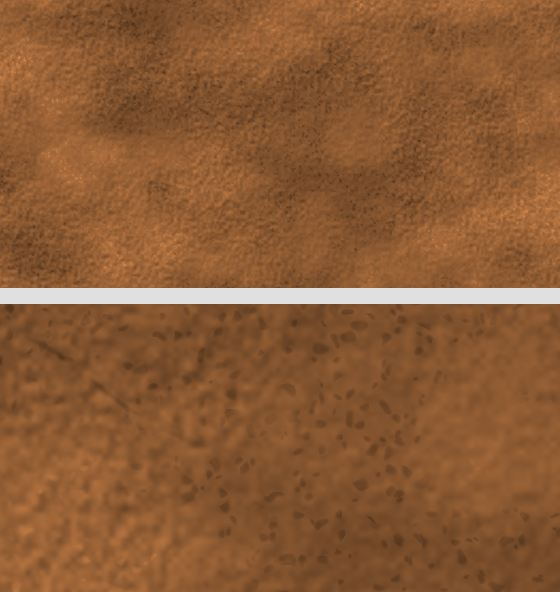
Top, the full canvas; bottom, a detail of the centre.
This texture is drawn by a Shadertoy shader. Its source:

```glsl
// Weathered copper-brown plaster: slanting soft bands and clouds of tone,
// roughened by embossed fine grain, cellular pits and pale flecks,
// then crossed by a few faint, broken scratches.

const vec3  COPPER_HUE     = vec3(1.0, 0.637, 0.352);
const float BASE_TONE      = 0.570;
const float BAND_AMOUNT    = 0.038;
const float CLOUD_AMOUNT   = 0.30;
const float MOTTLE_AMOUNT  = 0.13;
const float GRAIN_AMOUNT   = 0.075;
const float RELIEF_AMOUNT  = 0.085;
const float PIT_DEPTH      = 0.085;
const float FLECK_LIGHT    = 0.095;
const float SCRATCH_DEPTH  = 0.055;
const float SPOT_LIGHT     = 0.07;
const int   SCRATCH_COUNT  = 14;

float hash(vec2 p) {
    vec3 q = fract(p.xyx * 0.1031);
    q += dot(q, q.yzx + 33.33);
    return fract((q.x + q.y) * q.z);
}

vec2 hash2(vec2 p) {
    return vec2(hash(p), hash(p + 57.3));
}

float noise(vec2 p) {
    vec2 i = floor(p), f = fract(p);
    f = f * f * (3.0 - 2.0 * f);
    return mix(mix(hash(i), hash(i + vec2(1, 0)), f.x),
               mix(hash(i + vec2(0, 1)), hash(i + vec2(1, 1)), f.x), f.y);
}

// Layered noise, turned at each octave to hide the grid; mean 0.5
float fbm(vec2 p) {
    float sum = 0.0, weight = 0.5, total = 0.0;
    for (int i = 0; i < 5; i++) {
        sum += weight * noise(p);
        total += weight;
        weight *= 0.52;
        p = mat2(1.6, 1.2, -1.2, 1.6) * p + 17.7;
    }
    return sum / total;
}

// Cellular noise: x = distance to the nearest point, y = its random id
vec2 cells(vec2 p) {
    vec2 home = floor(p), nearest = vec2(9.0, 0.0);
    for (int y = -1; y <= 1; y++)
    for (int x = -1; x <= 1; x++) {
        vec2 cell = home + vec2(x, y);
        float d = length(cell + hash2(cell) - p);
        if (d < nearest.x) nearest = vec2(d, hash(cell + 91.7));
    }
    return nearest;
}

// Soft round chips of random size; share = part of the cells that hold one
float chips(vec2 p, float share) {
    vec2 c = cells(p);
    float radius = mix(0.25, 0.6, fract(c.y * 37.0));
    return smoothstep(radius, radius * 0.35, c.x) * smoothstep(share, share - 0.1, c.y);
}

// Thin, mostly down-sloping lines that fade in and out along their length
float scratches(vec2 p, float aspect) {
    float mark = 0.0;
    for (int i = 0; i < SCRATCH_COUNT; i++) {
        vec2 seed = vec2(float(i) * 7.0 + 3.0, 41.0);
        vec2 start = hash2(seed) * vec2(aspect, 1.0);
        float angle = mix(-1.1, -0.1, hash(seed + 5.0));
        float len = mix(0.06, 0.30, hash(seed + 9.0));
        vec2 dir = vec2(cos(angle), sin(angle));
        vec2 q = p - start;
        float along = dot(q, dir);
        float bend = 0.006 * sin(along * 25.0 + float(i));
        float across = abs(dot(q, vec2(-dir.y, dir.x)) + bend);
        float span = smoothstep(0.0, 0.03, along) * smoothstep(len, len - 0.05, along);
        mark = max(mark, span * smoothstep(0.0045, 0.0008, across));
    }
    return mark * smoothstep(0.3, 0.65, noise(p * 38.0));
}

void mainImage(out vec4 fragColor, in vec2 fragCoord) {
    vec2 p = fragCoord / iResolution.y;
    float aspect = iResolution.x / iResolution.y;

    // Broad tone: warped slanting bands under stretched clouds
    float warp = 0.55 * (fbm(p * 2.6 + 7.0) - 0.5);
    float bands = cos(14.6 * (0.75 - p.y + 0.186 * p.x + warp));
    float clouds = fbm(p * vec2(1.9, 3.2) + 23.0) - 0.5;
    float broad = BAND_AMOUNT * bands + CLOUD_AMOUNT * clouds;
    float mottle = fbm(p * 11.0 + 61.0) - 0.5;

    // Fine surface: speckle and relief lit from the upper left
    float roughness = mix(0.65, 1.3, smoothstep(0.35, 0.65, fbm(p * 4.0 + 83.0)));
    vec2 light = vec2(-0.3, 0.4);
    vec2 g = p * 78.0;
    float relief = noise(g - light) - noise(g + light);
    float grain = noise(p * 135.0 + 11.0) - 0.5;

    // Pits gather in dark areas, flecks in light ones
    vec2 ragged = p + 0.012 * vec2(noise(p * 70.0), noise(p * 70.0 + 31.0));
    float wear = broad + 0.22 * mottle;
    float pits = chips(ragged * 62.0, 0.42) * smoothstep(0.015, -0.07, wear);
    float flecks = chips(ragged * 70.0 + 19.0, 0.40) * smoothstep(0.01, 0.09, wear);
    float spots = chips(p * 15.0 + 5.0, 0.12) * smoothstep(0.5, 0.65, noise(p * 5.0));

    float tone = BASE_TONE + broad + MOTTLE_AMOUNT * mottle;
    tone += roughness * (GRAIN_AMOUNT * grain + RELIEF_AMOUNT * relief);
    tone += FLECK_LIGHT * flecks - PIT_DEPTH * pits;
    tone += SPOT_LIGHT * spots * 0.5 - SCRATCH_DEPTH * scratches(p, aspect);

    fragColor = vec4(clamp(tone, 0.3, 0.85) * COPPER_HUE, 1.0);
}
```
